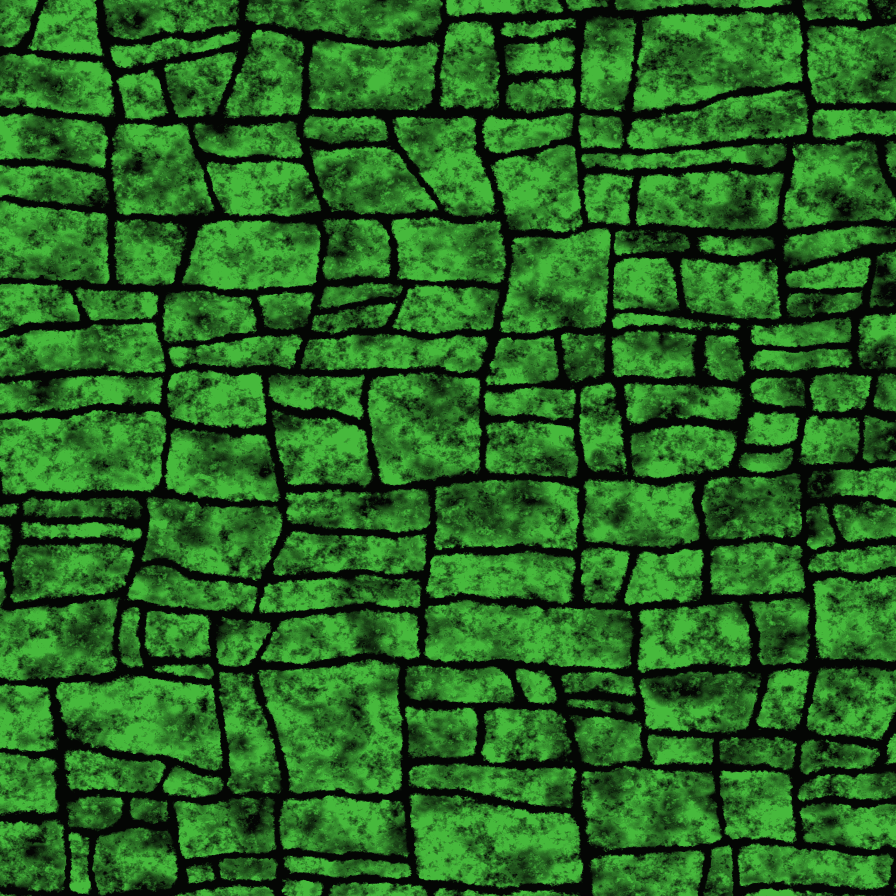
This texture is drawn by a Shadertoy shader. Its source:

```glsl
const vec3 JOINT_COLOR = vec3(0.014, 0.022, 0.014);
const vec3 STONE_COLOR = vec3(0.28, 0.74, 0.24);
const vec2 BLOCKS = vec2(5.4, 9.6);          // blocks across and up the canvas
const vec2 BLOCK_SPREAD = vec2(0.2, 0.8);    // where block borders fall in a cell
const float SPLIT_AREA = 0.024;              // blocks this large always split
const float SPLIT_TILT = 0.75;
const vec2 BEND = vec2(0.050, 0.024);        // slow bending of the courses
const float WOBBLE = 0.008;                  // unevenness along one stone
const float JOINT_HALF_WIDTH = 0.0039;
const float CORNER_ROUNDING = 0.009;
const float EDGE_ROUGHNESS = 0.009;
const float EDGE_SOFTNESS = 0.0020;
const float BASE_TONE = 0.80;
const float MOTTLE_CONTRAST = 1.0;
const float GRAIN_CONTRAST = 2.1;
const float STAIN_DEPTH = 0.50;

float hash(vec2 p) {
    vec3 q = fract(vec3(p.xyx) * 0.1031);
    q += dot(q, q.yzx + 33.33);
    return fract((q.x + q.y) * q.z);
}

float noise(vec2 p) {
    vec2 i = floor(p), f = fract(p);
    f = f * f * (3.0 - 2.0 * f);
    return mix(mix(hash(i), hash(i + vec2(1, 0)), f.x),
               mix(hash(i + vec2(0, 1)), hash(i + vec2(1, 1)), f.x), f.y);
}

float fbm(vec2 p, float gain) {
    float sum = 0.0, weight = 1.0, total = 0.0;
    for (int i = 0; i < 4; i++) {
        sum += weight * noise(p);
        total += weight;
        weight *= gain;
        p = mat2(1.6, 1.2, -1.2, 1.6) * p + 17.3;
    }
    return sum / total;
}

float smoothMin(float a, float b, float k) {
    float h = max(k - abs(a - b), 0.0) / k;
    return min(a, b) - 0.25 * h * h * k;
}

float border(vec2 cell) {
    return mix(BLOCK_SPREAD.x, BLOCK_SPREAD.y, hash(cell + 51.7));
}

// Pinwheel layout: cells alternate between horizontal and vertical borders.
// Returns the block corner id and its bounds in canvas units.
vec2 findBlock(vec2 p, out vec2 lo, out vec2 hi) {
    vec2 q = p * BLOCKS, cell = floor(q), f = q - cell;
    bool level = mod(cell.x + cell.y, 2.0) < 0.5;
    vec2 along = level ? f.yx : f;
    float far = step(border(cell), along.x);
    vec2 across = level ? vec2(0, 1) : vec2(1, 0);
    float side = step(border(cell + across * (2.0 * far - 1.0)), along.y);
    vec2 id = cell + (level ? vec2(side, far) : vec2(far, side));

    vec2 sw = id - 1.0, se = id - vec2(0, 1), nw = id - vec2(1, 0);
    bool evenId = mod(id.x + id.y, 2.0) < 0.5;
    lo = sw + (evenId ? vec2(border(nw), border(sw)) : vec2(border(sw), border(se)));
    hi = id + (evenId ? vec2(border(se), border(id)) : vec2(border(id), border(nw)));
    lo /= BLOCKS;
    hi /= BLOCKS;
    return id;
}

// Distance from the nearest joint centre; also gives a random stone id.
float stoneDistance(vec2 p, out vec2 id) {
    vec2 lo, hi;
    id = findBlock(p, lo, hi);
    vec2 edge = min(p - lo, hi - p);
    float d = smoothMin(edge.x, edge.y, CORNER_ROUNDING);

    // Split large blocks along slanted lines
    for (int i = 0; i < 3; i++) {
        vec2 size = hi - lo;
        if (hash(id + 3.1) > size.x * size.y / SPLIT_AREA) break;
        bool upright = size.x > size.y * mix(1.2, 2.5, hash(id + 7.7));
        vec2 axis = upright ? vec2(1, 0) : vec2(0, 1);
        vec2 center = lo + size * mix(vec2(0.5), vec2(mix(0.24, 0.76, hash(id + 11.3))), axis);
        float tilt = (hash(id + 19.9) - 0.5) * SPLIT_TILT * (upright ? 1.0 : 0.4);
        float line = dot(p - center, normalize(axis + tilt * axis.yx));
        d = smoothMin(d, abs(line), CORNER_ROUNDING);
        if (line > 0.0) lo = mix(lo, center, axis);
        else hi = mix(hi, center, axis);
        id += line > 0.0 ? vec2(37.3, 71.9) : vec2(83.1, 29.7);
    }
    return d;
}

void mainImage(out vec4 fragColor, in vec2 fragCoord) {
    vec2 p = fragCoord / iResolution.y;
    float grain = fbm(p * vec2(84.0, 96.0) + 5.0, 0.8) - 0.5;

    // Uneven, hand-laid courses
    vec2 bent = p + BEND * (vec2(noise(p * 7.0), noise(p * 7.0 + 31.0)) - 0.5);
    bent += WOBBLE * (vec2(noise(p * 27.0 + 9.0), noise(p * 27.0 + 63.0)) - 0.5);
    vec2 id;
    float d = stoneDistance(bent + 2.0, id);
    d += grain * EDGE_ROUGHNESS - JOINT_HALF_WIDTH;
    float stone = smoothstep(-0.5 * EDGE_SOFTNESS, EDGE_SOFTNESS, d);

    // Weathered face: mottling, speckle and dark stains
    vec2 face = p + 3.0 * hash(id);
    float mottle = fbm(face * vec2(30.0, 36.0), 0.7) - 0.5;
    float stain = smoothstep(0.50, 0.70, fbm(face * vec2(19.0, 25.0) + 40.0, 0.65) + 0.8 * grain);
    float tone = BASE_TONE + MOTTLE_CONTRAST * mottle + GRAIN_CONTRAST * grain;
    tone += 0.06 * (hash(id + 5.5) - 0.5) - STAIN_DEPTH * stain;
    tone = clamp(tone, 0.0, 0.98);

    fragColor = vec4(mix(JOINT_COLOR, STONE_COLOR, tone * stone), 1.0);
}
```
